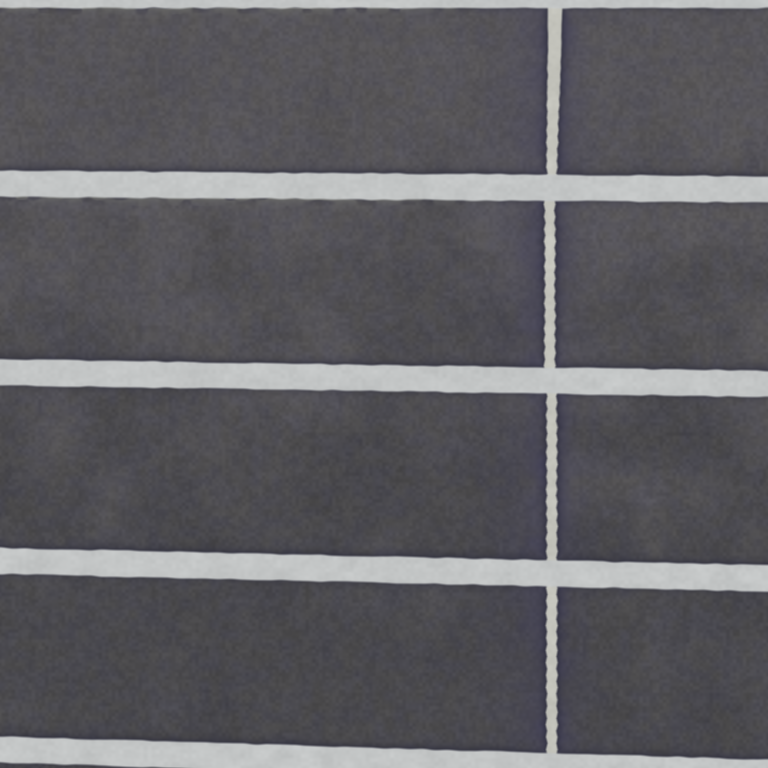
Reproduce this texture procedurally as a WebGL 2 fragment shader.

```glsl
#version 300 es
precision highp float;

uniform vec2 u_resolution;
out vec4 outColor;

const vec3 TILE_LIGHT = vec3(0.337, 0.330, 0.347);
const vec3 TILE_DARK = vec3(0.288, 0.285, 0.302);
const vec3 EDGE_NAVY = vec3(0.17, 0.17, 0.23);
const vec3 FRINGE_BLUE = vec3(0.27, 0.26, 0.38);
const vec3 FRAYED_GREY = vec3(0.46, 0.46, 0.44);
const vec3 GROUT = vec3(0.765, 0.775, 0.775);
const vec3 JOINT = vec3(0.765, 0.765, 0.735);

float hash(vec2 cell) {
  vec3 q = fract(cell.xyx * vec3(0.1031, 0.1030, 0.0973));
  q += dot(q, q.yzx + 33.33);
  return fract((q.x + q.y) * q.z);
}

float noise(vec2 p) {
  vec2 cell = floor(p);
  vec2 f = fract(p);
  f = f * f * (3.0 - 2.0 * f);
  float low = mix(hash(cell), hash(cell + vec2(1, 0)), f.x);
  float high = mix(hash(cell + vec2(0, 1)), hash(cell + vec2(1, 1)), f.x);
  return mix(low, high, f.y);
}

float fbm(vec2 p) {
  float sum = 0.0;
  float weight = 0.5;
  for (int i = 0; i < 4; i++) {
    sum += weight * noise(p);
    p = p * 2.03 + 17.0;
    weight *= 0.5;
  }
  return sum;
}

// Coverage of a shape from its signed distance
float cover(float dist, float soft) {
  return 1.0 - smoothstep(-soft, soft, dist);
}

// Soft halo that fades with distance outside an edge
float halo(float dist, float reach) {
  return exp(-max(dist, 0.0) / reach);
}

// Signed distance to the narrow upright joint, stepped along its sides
float jointDistance(vec2 p, float row) {
  float top = smoothstep(0.75, 1.0, p.y);
  float shift = row == 1.0 ? -0.0025 : 0.0;
  float center = 0.7185 + 0.0042 * top + shift;
  float steps = abs(fract(p.y * 62.0) - 0.5) - 0.25;
  float ragged = steps * 0.0035 * (1.0 - top) + 0.001 * (noise(p * 90.0) - 0.5);
  return abs(p.x - center) - mix(0.0068, 0.0092, top) + ragged;
}

// Mottled tile face with fine grain, darker towards the lower rows
vec3 tileColor(vec2 p) {
  float mottle = fbm(p * 14.0) - 0.47;
  float grain = noise(p * 230.0) + 0.6 * noise(p * 115.0 + 9.0) - 0.8;
  float light = smoothstep(0.15, 0.85, p.y + 0.6 * mottle);
  vec3 color = mix(TILE_DARK, TILE_LIGHT, light);
  color += 0.035 * grain + 0.03 * mottle;
  float warmth = noise(p * 75.0 + 31.0) - 0.5;
  return color + warmth * vec3(0.008, 0.006, -0.022);
}

void main() {
  vec2 p = gl_FragCoord.xy / u_resolution;
  float soft = max(0.0022, 0.75 / min(u_resolution.x, u_resolution.y));

  // Rows fan out slightly from left to right
  float period = mix(0.2456, 0.2532, p.x);
  float rows = (1.0 - p.y + 0.0065) / period;
  float row = floor(rows);
  float below = fract(rows) * period;
  float above = period - below;
  float wobble = 0.0016 * (noise(vec2(p.x * 60.0, floor(rows + 0.5) * 7.0)) - 0.5);
  float barHalf = 0.0171 + wobble;
  float tileTop = below - barHalf;
  float tileBottom = above - barHalf;
  float bar = min(tileTop, tileBottom);
  float joint = jointDistance(p, row);

  vec3 color = tileColor(p);

  // Blue fringe beside the joint, wider on its left
  float reach = p.x < 0.72 ? 0.034 : 0.018;
  float patches = 0.35 + 0.65 * noise(p * 38.0);
  color = mix(color, FRINGE_BLUE, 0.75 * halo(joint, reach) * patches);

  // Dark rims, strongest under each tile and beside the joint
  float rim = 0.85 * halo(tileBottom, 0.0045);
  rim = max(rim, 0.45 * halo(tileTop, 0.0035));
  rim = max(rim, 0.9 * halo(joint, 0.0045));
  color = mix(color, EDGE_NAVY, rim);

  // Frayed upper edges on the first two rows, fading to the right
  float fray = halo(tileTop, 0.0055) * smoothstep(0.25, 0.65, noise(p * vec2(70.0, 140.0)));
  fray *= step(row, 1.5) * (1.0 - smoothstep(0.45, 0.75, p.x));
  color = mix(color, FRAYED_GREY, 0.8 * fray);

  // Pale lines over the tiles
  float stain = fbm(p * vec2(35.0, 60.0)) - 0.47;
  float speck = noise(p * 190.0) - 0.5;
  vec3 wear = vec3(0.06 * stain + 0.025 * speck);
  color = mix(color, JOINT + wear, cover(joint, soft));
  color = mix(color, GROUT + wear, cover(bar, soft));

  outColor = vec4(clamp(color, 0.0, 1.0), 1.0);
}
```
